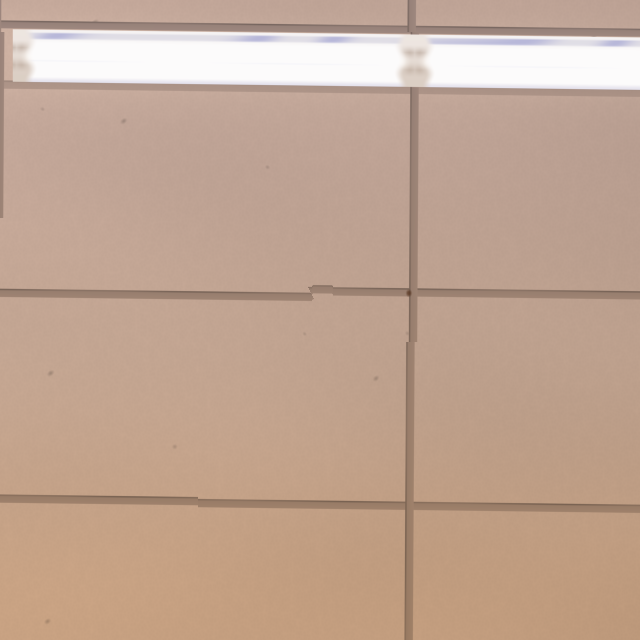
A Shadertoy shader for this pattern:

```glsl
// Suspended ceiling: wide beige panels in a slightly skewed, jogged metal grid,
// with a strip of glowing fluorescent tubes near the top. Bars come from rounded
// repeats, the lamp from soft bands, and grain and specks from cellular noise.

vec2 hash2(vec2 p) {
    return fract(sin(vec2(dot(p, vec2(127.1, 311.7)), dot(p, vec2(269.5, 183.3)))) * 43758.5);
}

// Distance to the nearest feature point
float cellular(vec2 p) {
    float nearest = 2.0;
    for (int j = -1; j <= 1; j++)
        for (int i = -1; i <= 1; i++) {
            vec2 cell = floor(p) + vec2(i, j);
            nearest = min(nearest, length(cell + hash2(cell) - p));
        }
    return nearest;
}

float band(float d, float halfWidth, float soft) {
    return 1.0 - smoothstep(halfWidth - soft, halfWidth + soft, abs(d));
}

// Sparse faint flecks, each with its own size, slant and strength
float specks(vec2 p) {
    vec2 cell = floor(p);
    vec2 h = hash2(cell + 17.0);
    vec2 d = fract(p) - 0.2 - 0.6 * hash2(cell + 5.0);
    d.x += d.y * (h.y - 0.5);
    float size = 0.03 + 0.03 * h.y;
    return step(0.84, h.x) * (1.0 - smoothstep(0.0, size, length(d))) * (0.06 + 0.12 * h.y);
}

vec3 panelColor(vec2 p, float v) {
    vec3 c = mix(vec3(0.742, 0.635, 0.583), vec3(0.752, 0.638, 0.563), smoothstep(0.15, 0.6, p.y));
    c = mix(c, vec3(0.764, 0.618, 0.497), smoothstep(0.5, 1.0, p.y));
    c *= 1.025 - 0.05 * p.x;
    // Broad stains, then coarse and fine mineral grain
    c *= 1.0 + 0.006 * sin(p.x * 9.0 + 2.0 * sin(p.y * 7.0)) + 0.004 * sin(p.y * 23.0 - p.x * 5.0);
    c *= 1.0 + 0.012 * (cellular(p * vec2(70.0, 45.0)) - 0.45);
    c *= 1.0 + 0.018 * (cellular(p * vec2(230.0, 190.0)) - 0.45);
    c *= 1.0 - specks(p * 9.0);
    // Spill of light around the lamp
    return c + vec3(0.035, 0.035, 0.03) * exp(-max(abs(v - 0.085) - 0.045, 0.0) * 30.0);
}

// Metal bar with one thin dark lip; d is the signed distance from its centre line
vec3 addBar(vec3 base, float d, float halfWidth, float warmth, float lip, float soft) {
    vec3 metal = mix(vec3(0.6, 0.515, 0.482), vec3(0.607, 0.487, 0.39), warmth);
    metal *= 1.0 + 0.03 * d / halfWidth;
    metal *= 1.0 - lip * band(d + halfWidth * 0.88, 0.0016, 0.0014);
    return mix(base, metal, band(d, halfWidth, soft));
}

vec3 lampColor(float x, float v, float soft) {
    // Reflector: pale rim, broken lavender strip, then the blown-out tubes
    vec3 c = vec3(0.96, 0.95, 0.95);
    float streak = 0.5 + 0.5 * sin(x * 31.0 + 60.0 * v + sin(x * 13.0) * 2.0);
    vec3 strip = mix(vec3(0.88, 0.87, 0.9), vec3(0.72, 0.72, 0.85), streak * streak);
    c = mix(c, strip, band(v - 0.0555, 0.005, 0.002));
    c = mix(c, vec3(0.99, 0.985, 0.985), band(v - 0.093, 0.031, 0.006));
    c = mix(c, vec3(0.87, 0.86, 0.92), 0.7 * smoothstep(0.118, 0.127, v));
    c -= vec3(0.03, 0.025, 0.01) * band(v - 0.094, 0.001, 0.002) * (0.5 + 0.5 * sin(x * 17.0));

    // Holders between tube lengths, with shaded sockets
    float d = x - 0.648 - 0.622 * round((x - 0.648) / 0.622);
    vec3 holder = mix(vec3(0.93, 0.9, 0.88), vec3(0.86, 0.81, 0.77), smoothstep(0.055, 0.12, v));
    float socket = band(v - 0.074, 0.004, 0.009) + 0.7 * band(v - 0.101, 0.004, 0.009);
    holder -= vec3(0.16, 0.19, 0.21) * socket * band(abs(d) - 0.008, 0.009, 0.01);
    float glow = exp(-pow((v - 0.088) / 0.01, 2.0)) * smoothstep(0.004, 0.022, abs(d));
    holder = mix(holder, vec3(0.97, 0.95, 0.93), glow);
    float bulge = 0.003 * cos((v - 0.085) * 150.0);
    return mix(c, holder, band(d, 0.022 - bulge, 0.007 + soft));
}

void mainImage(out vec4 fragColor, in vec2 fragCoord) {
    vec2 p = fragCoord / iResolution.xy;
    p.y = 1.0 - p.y;
    float soft = max(0.75 / iResolution.y, 0.0012);
    float v = p.y - 0.013 * p.x;
    vec3 color = panelColor(p, v);

    // Cross bars, each with its own misaligned joint
    float row = max(round((v - 0.132) / 0.3235), 0.0);
    float y = v - 0.132 - row * 0.3235;
    if (row == 1.0) {
        y += mix(-0.002, 0.007, step(0.488 + 0.5 * y, p.x));
        y += 0.003 * band(p.x - 0.504, 0.016, soft);
    }
    if (row == 2.0) y -= 0.003 * step(0.31, p.x);
    float wear = 0.14 + 0.06 * sin(p.x * 19.0 + row * 2.0);
    vec3 barred = addBar(color, y, 0.0065, p.y, wear, soft);
    // The bar beside the lamp is washed out by its light
    color = mix(color, barred, row == 0.0 ? 0.6 : 1.0);
    color = addBar(color, v - 0.038, 0.0062, 0.0, wear, soft);

    // Uprights, broken where the bar sections meet
    float x = p.x - 0.6485 + 0.006 * p.y;
    float column = round(x / 0.648);
    x -= column * 0.648;
    x += column < 0.0 ? 0.008 * step(0.34, p.y) : 0.004 * step(0.535, p.y);
    x += 0.005 * (1.0 - step(0.05, p.y));
    color = addBar(color, x, 0.0066, p.y, 0.14 + 0.05 * sin(p.y * 17.0), soft);

    // Rust at the middle crossing
    float rust = length((p - vec2(0.639, 0.458)) * vec2(1.0, 0.8));
    color = mix(color, vec3(0.34, 0.21, 0.13), 0.75 * (1.0 - smoothstep(0.001, 0.006, rust)));

    // Lamp strip, open at the right edge
    float lamp = band(v - 0.0865, 0.041, soft) * smoothstep(0.02 - soft, 0.02 + soft, p.x);
    color = mix(color, lampColor(p.x, v, soft), lamp);
    fragColor = vec4(clamp(color, 0.0, 1.0), 1.0);
}
```
